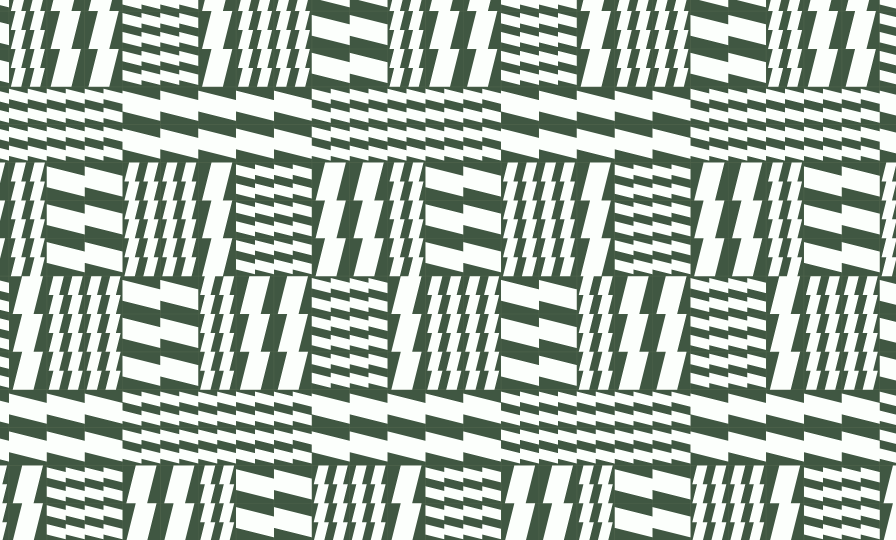
Write a WebGL 2 fragment shader that draws this pattern.

```glsl
#version 300 es
precision highp float;
// Patchwork of slanted white parallelograms on dark green, in two sizes and
// two directions. Each 5 x 8 unit block holds seven patches; neighbouring
// blocks swap large and small. Edges are smoothed by supersampling.

uniform vec2 u_resolution;
out vec4 outColor;

const vec3 GREEN = vec3(0.25, 0.343, 0.26);
const vec3 WHITE = vec3(0.99, 1.0, 0.99);
const vec3 SEAM = vec3(0.42, 0.47, 0.36);
const float UNITS_ACROSS = 23.667;          // grid units over the canvas width
const vec2 ORIGIN = vec2(3.236, -1.03);     // block corner, in units
const vec2 BLOCK = vec2(5.0, 8.0);          // block size, in units
const float BAR_WIDTH = 0.55;               // white share of a motif cell
const float SLANT = 0.25;                   // rise of a bar across its cell
const float SMALL_SCALE = 2.0;              // small motifs per unit
const float SEAM_WIDTH = 0.018;
const float SEAM_STRENGTH = 0.3;
const int SAMPLES = 4;                      // per axis

// One parallelogram in a unit cell: 1 inside, 0 outside.
float bar(vec2 cell, bool horizontal) {
    vec2 p = cell - 0.5;
    float offset = horizontal ? p.y + SLANT * p.x : p.x - SLANT * p.y;
    return step(abs(offset), 0.5 * BAR_WIDTH);
}

// Direction and size of the patch that covers a point.
void patchStyle(vec2 p, out bool horizontal, out bool large) {
    vec2 block = floor(p / BLOCK);
    vec2 q = p - block * BLOCK;
    bool narrowColumn = q.x >= 2.0 && q.x < 3.0;
    if (q.y < 3.0) {                        // lower row
        horizontal = q.x >= 3.0;
        large = narrowColumn;
    } else if (q.y < 5.0) {                 // long middle band
        horizontal = true;
        large = true;
    } else {                                // upper row
        horizontal = q.x < 2.0;
        large = narrowColumn;
    }
    bool swapSizes = mod(block.x + block.y, 2.0) < 0.5;
    large = large != swapSizes;
}

vec3 pattern(vec2 p) {
    bool horizontal, large;
    patchStyle(p, horizontal, large);
    float scale = large ? 1.0 : SMALL_SCALE;
    float white = bar(fract(p * scale), horizontal);

    // Faint joins between unit tiles, visible on the green only.
    vec2 edge = 0.5 - abs(fract(p) - 0.5);
    float seam = step(min(edge.x, edge.y), 0.5 * SEAM_WIDTH);
    vec3 ground = mix(GREEN, SEAM, seam * SEAM_STRENGTH);
    return mix(ground, WHITE, white);
}

void main() {
    vec3 sum = vec3(0.0);
    for (int j = 0; j < SAMPLES; j++) {
        for (int i = 0; i < SAMPLES; i++) {
            vec2 jitter = (vec2(i, j) + 0.5) / float(SAMPLES) - 0.5;
            vec2 p = (gl_FragCoord.xy + jitter) / u_resolution.x;
            sum += pattern(p * UNITS_ACROSS - ORIGIN);
        }
    }
    outColor = vec4(sum / float(SAMPLES * SAMPLES), 1.0);
}
```
